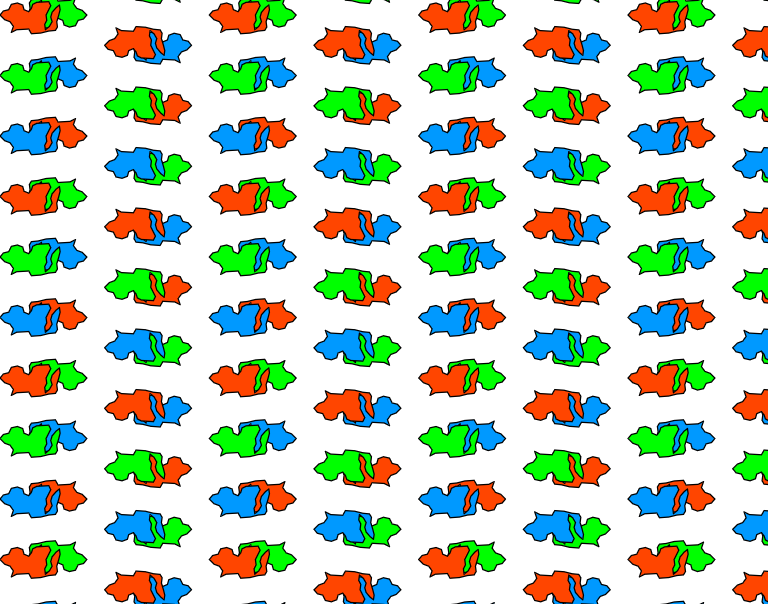
A WebGL 1 fragment shader for this pattern:

```glsl
precision highp float;
// Columns of interlocked animal pairs in three rotating flat colours with
// black outlines. One polygon, traced edge by edge into a signed distance, is
// drawn twice (turned by half a circle); alternate columns are flipped.

uniform vec2 u_resolution;

const float UNITS_HIGH = 904.5;              // design units per canvas height
const vec2 SPACING = vec2(156.75, 90.6);     // column and row pitch
const vec2 FIRST_CENTER = vec2(65.0, 22.5);  // pair at the upper left
const float LINE_WIDTH = 1.9;
const vec3 PAPER = vec3(1.0);
const vec3 INK = vec3(0.0);
const vec3 RED = vec3(1.0, 0.27, 0.0);
const vec3 GREEN = vec3(0.0, 1.0, 0.0);
const vec3 BLUE = vec3(0.0, 0.6, 1.0);

// State of the outline being traced
vec2 samplePoint;
vec2 pen;
float nearestSq;
float side;

void startAt(vec2 p, float x, float y) {
  samplePoint = p;
  pen = vec2(x, y);
  nearestSq = 1e6;
  side = 1.0;
}

// Adds one edge: keeps the nearest distance and flips the side on crossings
void to(float x, float y) {
  vec2 end = vec2(x, y);
  vec2 edge = end - pen;
  vec2 w = samplePoint - pen;
  vec2 gap = w - edge * clamp(dot(w, edge) / dot(edge, edge), 0.0, 1.0);
  nearestSq = min(nearestSq, dot(gap, gap));
  bool above = pen.y > samplePoint.y;
  if (above != (end.y > samplePoint.y)) {
    if (w.x < edge.x * w.y / edge.y) side = -side;
  }
  pen = end;
}

void traceHeadAndBack() {
  to(-58.0, -7.0);  to(-50.0, -10.0); to(-45.0, -17.0);
  to(-48.0, -26.0); to(-40.0, -22.0); to(-22.0, -21.0);
  to(-18.0, -28.0); to(-4.0, -27.0);  to(8.0, -24.0);
}

void traceTail() {
  to(18.0, -23.0); to(21.0, -18.0); to(20.0, -10.0);
  to(23.0, 0.0);   to(25.0, 8.0);   to(24.0, 15.0);
  to(19.0, 11.0);  to(13.0, 4.0);   to(11.0, -3.0);
  to(13.0, -10.0); to(9.0, -17.0);  to(3.0, -22.0);
}

void traceBellyAndLegs() {
  to(2.0, -14.0);  to(5.0, -8.0);   to(4.0, 0.0);
  to(8.0, 8.0);    to(11.0, 14.0);  to(8.0, 20.0);
  to(-10.0, 19.0); to(-16.0, 16.0); to(-18.0, 10.0);
  to(-22.0, 5.0);  to(-29.0, 8.0);  to(-31.0, 15.0);
  to(-39.0, 18.0); to(-48.0, 16.0); to(-52.0, 8.0);
  to(-60.0, 6.0);  to(-65.0, 0.0);
}

float animalDistance(vec2 p) {
  startAt(p, -65.0, 0.0);
  traceHeadAndBack();
  traceTail();
  traceBellyAndLegs();
  return side * sqrt(nearestSq);
}

// Cycles red, green, blue
vec3 palette(float index) {
  float i = mod(index + 0.5, 3.0);
  return i < 1.0 ? RED : (i < 2.0 ? GREEN : BLUE);
}

// Filled shape with a centred outline, edges one pixel soft
vec3 paint(vec3 under, vec3 fill, float d, float pixel) {
  float inside = clamp(0.5 - d / pixel, 0.0, 1.0);
  float line = clamp(0.5 + (0.5 * LINE_WIDTH - abs(d)) / pixel, 0.0, 1.0);
  return mix(mix(under, fill, inside), INK, line);
}

void main() {
  float pixel = UNITS_HIGH / u_resolution.y;
  vec2 p = vec2(gl_FragCoord.x, u_resolution.y - gl_FragCoord.y) * pixel;

  // Grid cell; odd columns sit half a row lower
  vec2 grid = (p - FIRST_CENTER) / SPACING;
  float column = floor(grid.x + 0.5);
  float odd = mod(column, 2.0);
  grid.y -= 0.5 * odd;
  float row = floor(grid.y + 0.5);
  vec2 local = (grid - vec2(column, row)) * SPACING;
  local.y *= odd > 0.5 ? 1.0 : -1.0;

  // Rear animal faces right, front animal faces left
  vec3 color = paint(PAPER, palette(row + 1.0 + odd), animalDistance(-local), pixel);
  color = paint(color, palette(row), animalDistance(local), pixel);
  gl_FragColor = vec4(color, 1.0);
}
```
